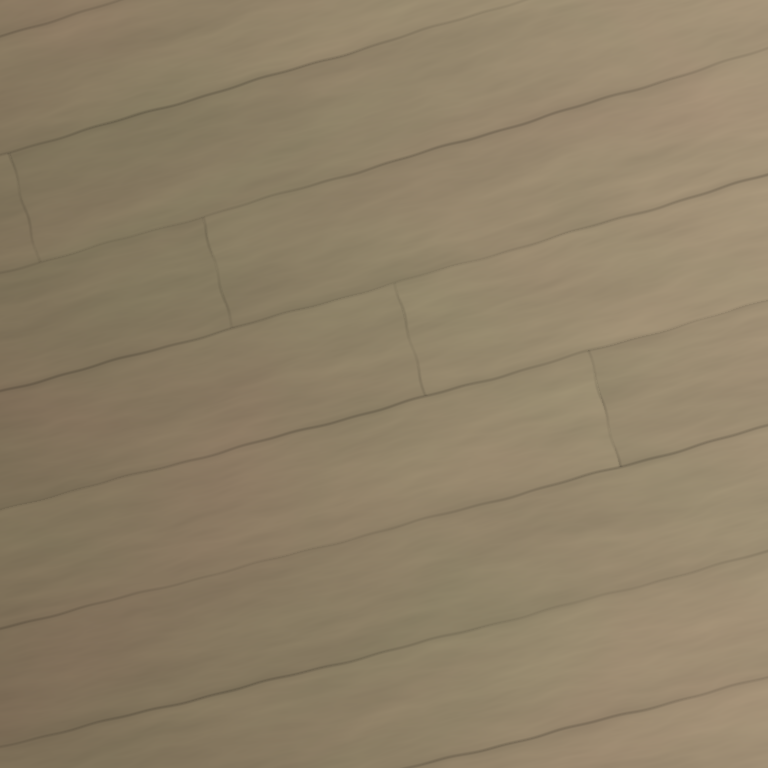
This texture is drawn by a WebGL 1 fragment shader. Its source:

```glsl
precision highp float;
// Slanted, softly lit wooden floor planks with fine seams, staggered joints and streaky grain.

uniform vec2 u_resolution;

// Plank layout, in canvas units
const vec2 SEAM_ANCHOR = vec2(0.52, 0.474);
const float PLANK_WIDTH = 0.159;
const float PLANK_LENGTH = 1.5;
const float SEAM_SLOPE = 0.275;
const float SLOPE_FAN = 0.06;
const float JOINT_START = 0.685;
const float JOINT_STEP = -0.228;
const float JOINT_LEAN = 0.27;

// Line widths and strengths
const float SEAM_WIDTH = 0.0021;
const float SEAM_DARKNESS = 0.15;
const float JOINT_WIDTH = 0.0024;
const float JOINT_DARKNESS = 0.10;
const float SEAM_SHADOW = 0.035;

// Wood tones and wear
const vec3 SHADED_WOOD = vec3(0.475, 0.423, 0.333);
const vec3 LIT_WOOD = vec3(0.652, 0.588, 0.482);
const vec3 HUE_DRIFT = vec3(0.012, -0.002, 0.004);
const float GRAIN_STRENGTH = 0.085;
const float MOTTLE_STRENGTH = 0.022;
const float PLANK_VARIATION = 0.035;

vec2 hash2(vec2 p) {
  vec2 q = vec2(dot(p, vec2(127.1, 311.7)), dot(p, vec2(269.5, 183.3)));
  return fract(sin(q) * 43758.5);
}

// Distance to the nearest scattered point
float cellular(vec2 p) {
  vec2 cell = floor(p);
  float nearest = 4.0;
  for (int j = -1; j <= 1; j++) {
    for (int i = -1; i <= 1; i++) {
      vec2 neighbour = cell + vec2(float(i), float(j));
      vec2 offset = neighbour + hash2(neighbour) - p;
      nearest = min(nearest, dot(offset, offset));
    }
  }
  return sqrt(nearest);
}

// Smooth mottling from warped layered sines, roughly -1 to 1
float layeredSines(vec2 p) {
  float sum = 0.0;
  float weight = 0.5;
  for (int i = 0; i < 4; i++) {
    p += 0.6 * sin(p.yx * vec2(1.3, 0.8) + float(i) * 2.1);
    sum += weight * sin(p.x + 1.7 * sin(p.y));
    p = p * 1.8 + vec2(3.1, 1.7);
    weight *= 0.6;
  }
  return sum;
}

// Long grain streaks at several scales
float grainStreaks(vec2 p) {
  float sum = 0.0;
  float weight = 0.5;
  vec2 scale = vec2(4.0, 30.0);
  for (int i = 0; i < 4; i++) {
    sum += weight * (cellular(p * scale + float(i) * 17.3) - 0.48);
    scale *= vec2(1.9, 1.7);
    weight *= 0.72;
  }
  return sum;
}

float softLine(float dist, float width) {
  float blur = 1.0 / min(u_resolution.x, u_resolution.y);
  return 1.0 - smoothstep(0.0, width + blur, abs(dist));
}

void main() {
  vec2 uv = gl_FragCoord.xy / u_resolution;

  // Plank coordinates: along and across the boards
  float slope = SEAM_SLOPE + SLOPE_FAN * (uv.y - 0.5);
  float across = uv.y - SEAM_ANCHOR.y - slope * (uv.x - SEAM_ANCHOR.x);
  across += 0.0010 * sin(uv.x * 31.0) + 0.0006 * sin(uv.x * 83.0 + uv.y * 9.0);
  float along = uv.x + JOINT_LEAN * uv.y;
  float row = floor(across / PLANK_WIDTH);
  float fromJoint = along - JOINT_START - JOINT_STEP * row;
  float board = floor(fromJoint / PLANK_LENGTH);
  vec2 tone = hash2(vec2(row, board) + 5.0);

  // Grain, shifted for each board
  vec2 grainPos = vec2(along, across) + tone * vec2(7.0, 3.0);
  grainPos.y += 0.006 * layeredSines(grainPos * vec2(7.0, 16.0));
  float grain = grainStreaks(grainPos);
  float mottle = layeredSines(grainPos * vec2(5.0, 26.0));

  // Light falling from the upper right
  float light = 0.04 + 0.75 * uv.x + 0.20 * uv.y;
  vec3 color = mix(SHADED_WOOD, LIT_WOOD, light);
  color += HUE_DRIFT * layeredSines(uv * vec2(5.0, 7.0) + 2.0);
  color *= 1.0 + GRAIN_STRENGTH * grain + MOTTLE_STRENGTH * mottle
    + PLANK_VARIATION * (tone.x - 0.5);

  // Seams that fade in and out, and one joint per board end
  float seamDist = (fract(across / PLANK_WIDTH + 0.5) - 0.5) * PLANK_WIDTH;
  float seamRow = floor(across / PLANK_WIDTH + 0.5);
  float wear = 0.68 + 0.32 * sin(along * 6.0 + seamRow * 2.3 - 2.0);
  float seam = wear * softLine(seamDist, SEAM_WIDTH);
  float shadow = wear * softLine(seamDist, SEAM_WIDTH * 5.0);
  float jointDist = (fract(fromJoint / PLANK_LENGTH + 0.5) - 0.5) * PLANK_LENGTH;
  jointDist += 0.0015 * sin(across * 95.0);
  float joint = softLine(jointDist, JOINT_WIDTH) * (0.75 + 0.25 * sin(across * 70.0));
  color *= 1.0 - SEAM_DARKNESS * seam - SEAM_SHADOW * shadow - JOINT_DARKNESS * joint;

  gl_FragColor = vec4(clamp(color, 0.0, 1.0), 1.0);
}
```
